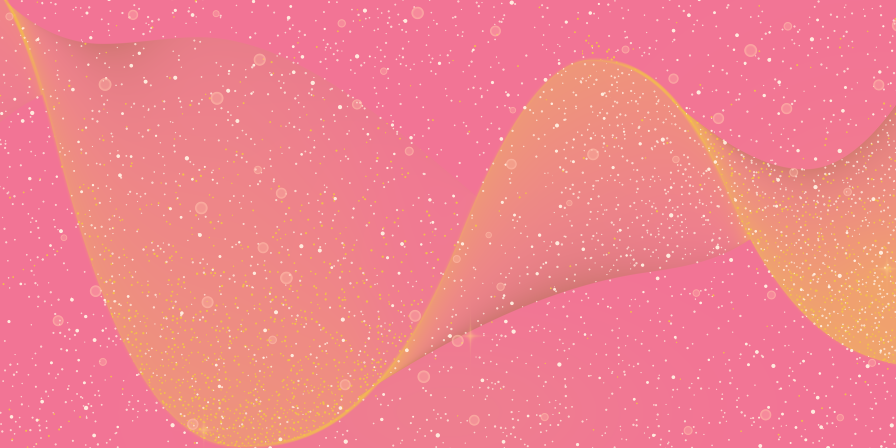
A Shadertoy shader for this background:

```glsl
const vec3 PINK = vec3(0.95, 0.455, 0.585);
const vec3 CORAL = vec3(0.93, 0.505, 0.555);
const vec3 ORANGE = vec3(0.935, 0.615, 0.45);
const vec3 GOLD = vec3(0.95, 0.76, 0.28);
const vec3 BROWN = vec3(0.74, 0.44, 0.37);
const vec3 CREAM = vec3(1.0, 0.94, 0.88);

float hash(vec2 p) {
    return fract(sin(dot(p, vec2(127.1, 311.7))) * 43758.5453);
}

// Soft hump of height one
float bump(float x, float centre, float width) {
    float t = (x - centre) / width;
    return exp(-t * t);
}

// Cubic through two (x, height, slope) knots
float arc(float x, vec3 a, vec3 b) {
    float h = b.x - a.x, t = (x - a.x) / h, s = 1.0 - t;
    return s * s * ((1.0 + 2.0 * t) * a.y + t * h * a.z)
         + t * t * ((1.0 + 2.0 * s) * b.y - s * h * b.z);
}

// Golden wave shared by every fold
float waveEdge(float x) {
    vec3 drop = vec3(0.12, 0.70, -4.0), trough = vec3(0.534, 0.003, 0.0);
    vec3 rise = vec3(1.03, 0.48, 2.5), crest = vec3(1.32, 0.867, 0.0);
    vec3 fall = vec3(1.62, 0.58, -2.3);
    return x < drop.x ? arc(x, vec3(0.0, 1.02, -1.5), drop)
         : x < trough.x ? arc(x, drop, trough)
         : x < rise.x ? arc(x, trough, rise)
         : x < crest.x ? arc(x, rise, crest)
         : x < fall.x ? arc(x, crest, fall)
         : arc(x, fall, vec3(2.0, 0.187, -0.2));
}

// Outer edges of the folds
float leftTop(float x) {
    vec3 dip = vec3(0.23, 0.902, 0.0), top = vec3(0.443, 0.917, 0.0);
    return x < dip.x ? arc(x, vec3(0.0, 1.01, -1.0), dip)
         : x < top.x ? arc(x, dip, top)
         : arc(x, top, vec3(1.06, 0.565, -0.85));
}

float middleBase(float x) {
    vec3 bend = vec3(1.43, 0.39, 0.15);
    return x < bend.x ? arc(x, vec3(0.8, 0.115, 0.65), bend)
                      : arc(x, bend, vec3(1.68, 0.47, 0.7));
}

float rightTop(float x) {
    vec3 dip = vec3(1.797, 0.622, 0.0);
    return x < dip.x ? arc(x, vec3(1.5, 0.775, -0.85), dip)
                     : arc(x, dip, vec3(2.0, 0.766, 1.4));
}

float coverage(float d, float slope, float px) {
    return smoothstep(-0.7, 0.7, d / (px * sqrt(1.0 + slope * slope)));
}

// Fold from the gold edge (u = 0) to the shaded edge (u = 1)
vec3 fold(vec3 base, float y, float gold, float outer, float opacity, float slope,
          float px, float warmth, float shade) {
    float side = outer > gold ? 1.0 : -1.0;
    float width = max(abs(outer - gold), 0.001);
    float u = clamp((y - gold) * side / width, 0.0, 1.0);
    float cover = opacity * coverage((y - gold) * side, slope, px)
                          * coverage((outer - y) * side, 0.5, px);
    vec3 tint = mix(CORAL, ORANGE, warmth * pow(1.0 - u, 1.3));
    tint = mix(tint, BROWN, shade * exp(-9.0 * (1.0 - u)));
    tint = mix(tint, GOLD, min(warmth, 1.0) * 0.9 * exp(-width / 0.05));
    return mix(base, tint, cover);
}

float disc(float d, float r, float px) {
    return 1.0 - smoothstep(r - 0.6 * px, r + 0.6 * px, d);
}

// One jittered dot per cell: x = coverage, y = distance, z = radius
vec3 scatter(vec2 p, float cells, float density, vec2 radii, float seed, float px) {
    vec2 q = mat2(0.8, 0.6, -0.6, 0.8) * p * cells + seed;
    vec2 id = floor(q);
    vec2 jitter = vec2(hash(id + seed), hash(id + seed + 17.3));
    float d = length(fract(q) - mix(vec2(0.25), vec2(0.75), jitter)) / cells;
    float r = mix(radii.x, radii.y, hash(id + seed + 41.9));
    float on = step(hash(id + seed + 73.1), density);
    return vec3(on * disc(d, r, px), d, r);
}

float glint(vec2 q) {
    return exp(-abs(q.x * q.y) * 30000.0) * exp(-length(q) * 50.0);
}

void mainImage(out vec4 fragColor, in vec2 fragCoord) {
    float px = 1.0 / iResolution.y;
    vec2 p = fragCoord * px;
    float x = p.x, y = p.y;
    float wave = waveEdge(x);
    float slope = (waveEdge(x + 0.002) - waveEdge(x - 0.002)) / 0.004;
    float top = leftTop(x), base = middleBase(x), right = rightTop(x);

    // Background with a warm glow below the middle
    vec3 col = mix(PINK, CORAL, 0.8 * bump(x, 1.0, 0.42) * bump(y, 0.08, 0.2));

    // Folds
    float leftOpacity = step(x, 1.2) * mix(0.9, 0.4, smoothstep(0.5, 1.0, x));
    float leftWarmth = 0.8 - 0.75 * smoothstep(0.6, 1.0, x) + 0.4 * bump(x, 0.78, 0.1);
    float leftShade = 0.12 + 0.5 * bump(x, 0.24, 0.12);
    float middleOpacity = step(0.8, x) * mix(0.95, 0.65, smoothstep(1.25, 1.65, x)) * step(x, 1.72);
    float middleShade = 0.65 - 0.3 * smoothstep(1.2, 1.65, x);
    float tail = arc(x, vec3(0.0, 0.727, 0.8), vec3(0.12, 0.8, 0.4));
    col = fold(col, y, wave, tail, 0.6 * step(x, 0.1), slope, px, 0.6, 0.1);
    col = fold(col, y, wave, top, leftOpacity, slope, px, leftWarmth, leftShade);
    col = fold(col, y, wave, base, middleOpacity, slope, px, 0.85, middleShade);
    col = fold(col, y, wave, right, step(1.5, x), slope, px, 1.15, 0.55);

    // Fine gold rim, brightest at the pinches, and a warm pool
    float rim = abs(y - wave) / sqrt(1.0 + slope * slope);
    float bright = 0.1 + 0.65 * bump(x, 0.72, 0.15) + 0.7 * bump(x, 1.46, 0.1) + 0.6 * bump(x, 0.04, 0.05);
    col = mix(col, GOLD, bright * (1.0 - smoothstep(0.001, 0.006, rim)));
    col = mix(col, vec3(0.95, 0.68, 0.38), 0.6 * step(wave, y) * exp(-6.0 * length(p - vec2(1.96, 0.36))));

    // Gold dust gathered near the wave
    float inside = step(wave, y) * step(y, x < 1.3 ? top : right);
    float dust = inside * (x < 1.3 ? 1.1 * exp(-y * 4.5) : 0.5 * exp(-abs(y - wave) * 3.0));
    vec2 grain = vec2(0.0012, 0.0026);
    col = mix(col, GOLD, 0.9 * scatter(p, 95.0, 0.7 * dust, grain, 5.0, px).x);
    col = mix(col, GOLD, 0.9 * scatter(p, 71.0, 0.6 * dust, grain, 8.0, px).x);

    // Pale specks and soft ringed bubbles
    bool middle = x > 1.1 && y < wave && y > base;
    float pale = middle ? 0.1 + 0.25 * smoothstep(1.1, 1.5, x) : 0.12 + 0.25 * inside * step(1.5, x);
    col = mix(col, CREAM, 0.75 * scatter(p, 78.0, pale, grain, 11.0, px).x);
    col = mix(col, CREAM, 0.7 * scatter(p, 57.0, pale, grain, 13.0, px).x);
    col = mix(col, CREAM, 0.95 * scatter(p, 24.0, 0.28, vec2(0.002, 0.0048), 23.0, px).x);
    vec3 bubble = scatter(p, 8.0, 0.4, vec2(0.007, 0.0145), 31.0, px);
    float ring = bubble.x * smoothstep(0.55, 0.9, bubble.y / bubble.z);
    col = mix(col, vec3(1.0, 0.74, 0.66), 0.3 * bubble.x + 0.35 * ring);

    // Star glints
    float stars = glint(p - vec2(0.455, 0.04)) + glint(p - vec2(1.05, 0.25)) + glint(p - vec2(1.98, 0.4));
    col = mix(col, vec3(1.0, 0.82, 0.5), 0.6 * min(stars, 1.0));
    fragColor = vec4(col, 1.0);
}
```
